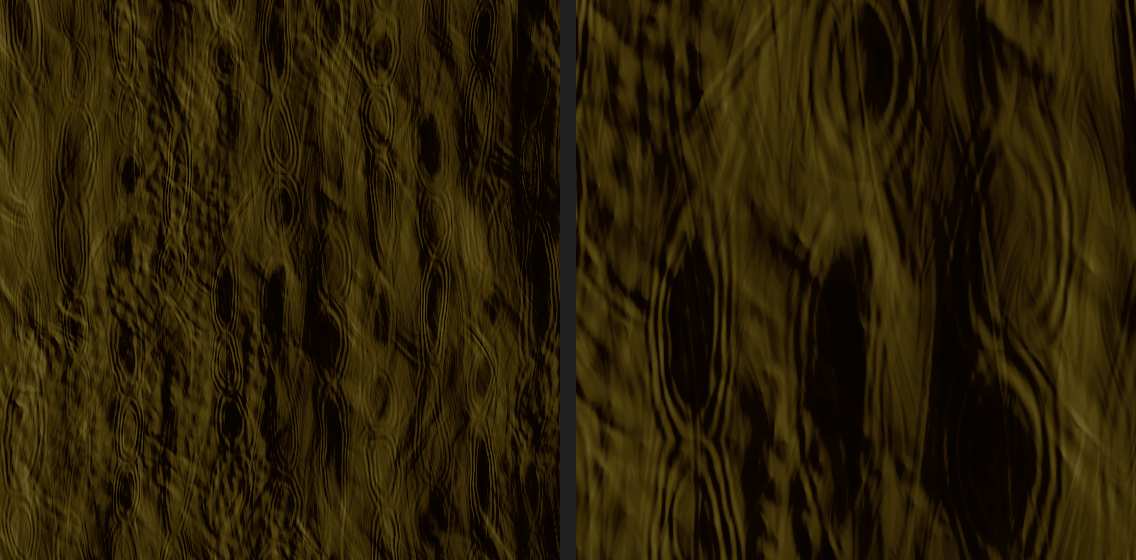
Left: the whole. Right: its middle third, enlarged.
A WebGL 2 fragment shader for this texture:

```glsl
#version 300 es
precision highp float;
// Dark olive bark: columns of chained, lens-shaped knots with fine rims.
// A height field of layered sines and cellular noise is lit from one side,
// then its tone is looked up in a brown to olive colour ramp.

uniform vec2 u_resolution;
out vec4 fragColor;

const float COLUMNS = 11.0;
const vec2 LIGHT = vec2(0.88, 0.47);
const float SLOPE_STEP = 0.0014;

float hash(vec2 p) {
    return fract(sin(dot(p, vec2(127.1, 311.7))) * 43758.5);
}

vec2 hash2(vec2 p) {
    return vec2(hash(p), hash(p + 57.3));
}

// Distance to scattered points, blended so that no hard creases appear
float cellular(vec2 p) {
    vec2 cell = floor(p), local = fract(p);
    float sum = 0.0;
    for (int y = -1; y <= 1; y++) {
        for (int x = -1; x <= 1; x++) {
            vec2 offset = vec2(x, y);
            vec2 toPoint = offset + hash2(cell + offset) - local;
            sum += exp(-9.0 * length(toPoint));
        }
    }
    return -log(sum) / 9.0;
}

// Sines that bend each other, about -1 to 1; ridges run along y
float layeredSines(vec2 p) {
    const mat2 turn = mat2(0.92, 0.39, -0.39, 0.92);
    float sum = 0.0, amplitude = 0.5;
    for (int i = 0; i < 4; i++) {
        p += 0.8 * sin(p.yx * 1.3 + float(i) * 2.1);
        sum += amplitude * sin(p.x + 1.1 * sin(p.y));
        p = (i % 2 == 0 ? turn * p : p * turn) * 1.7 + 3.7;
        amplitude *= 0.6;
    }
    return sum;
}

// Knot coordinates: x across the column, y lens distance (1 at the rim),
// z column number, w random value of the knot
vec4 knotSpace(vec2 p) {
    float x = p.x * COLUMNS + 0.07 * sin(p.y * 13.0 + p.x * 5.0)
            + 0.07 * layeredSines(p * vec2(7.0, 8.0));
    float column = floor(x);
    float across = fract(x) - 0.5;
    float seed = hash(vec2(column, 4.0));
    float y = p.y * (5.0 + 2.5 * seed) + seed * 9.0
            + 0.22 * sin(p.y * 11.0 + column * 2.3);
    float along = fract(y) - 0.5;
    float halfWidth = 0.26 + 0.06 * sin(p.y * 9.0 + column * 1.7);
    float lens = length(vec2(across / halfWidth, along * 2.0));
    lens += 0.14 * layeredSines(p * vec2(38.0, 14.0));
    return vec4(across, lens, column, hash(vec2(column, floor(y))));
}

// Fine concentric rims around each lens
float knotRims(vec2 p, vec4 knot) {
    float band = smoothstep(0.4, 0.75, knot.y) * (1.0 - smoothstep(1.15, 1.6, knot.y));
    float inside = 1.0 - smoothstep(0.38, 0.5, abs(knot.x));
    float strength = 0.65 + 0.35 * sin(p.y * 8.0 + knot.z * 2.9);
    return sin(knot.y * 21.0) * band * inside * strength;
}

float barkHeight(vec2 p) {
    float fibre = layeredSines(p * vec2(58.0, 9.0));
    float grain = layeredSines(p * vec2(120.0, 34.0) + 9.0);
    float bend = 0.3 * layeredSines(p * vec2(16.0, 11.0));
    float lumps = cellular(p * vec2(11.0, 6.0) + bend);
    float crumbs = cellular(p * vec2(52.0, 36.0) + bend * 2.0);
    float crumbly = smoothstep(-0.2, 0.5, layeredSines(p * vec2(8.0, 6.0) + 5.0));
    return 0.0038 * fibre + 0.0013 * grain - 0.05 * lumps - 0.016 * crumbly * crumbs
         + 0.0015 * knotRims(p, knotSpace(p));
}

// Colour ramp, from deep shade to lit edges
vec3 barkColor(float tone) {
    vec3 color = mix(vec3(0.025, 0.01, 0.0), vec3(0.05, 0.02, 0.0), smoothstep(-2.2, -0.95, tone));
    color = mix(color, vec3(0.14, 0.09, 0.01), smoothstep(-0.95, -0.3, tone));
    color = mix(color, vec3(0.20, 0.15, 0.02), smoothstep(-0.3, 0.2, tone));
    color = mix(color, vec3(0.25, 0.19, 0.03), smoothstep(0.2, 0.8, tone));
    color = mix(color, vec3(0.31, 0.25, 0.06), smoothstep(0.8, 1.45, tone));
    return mix(color, vec3(0.39, 0.33, 0.13), smoothstep(1.45, 2.2, tone));
}

void main() {
    vec2 p = gl_FragCoord.xy / u_resolution;

    // Light on the relief, with the steepest slopes softened
    float slope = (barkHeight(p) - barkHeight(p + LIGHT * SLOPE_STEP)) / SLOPE_STEP;
    float tone = 0.2 + 1.45 * slope / (1.0 + 0.3 * abs(slope));

    // Broad patches, upright streaks and a darker right side
    tone += 0.6 * layeredSines(p * vec2(9.0, 5.0) + 2.0);
    tone += 0.35 * layeredSines(p * vec2(30.0, 2.0));
    tone += 0.4 - 0.8 * p.x;

    // Hollow knots and the shaded gutter left of each column
    vec4 knot = knotSpace(p);
    float hollow = 1.0 - smoothstep(0.4, 0.8, knot.y);
    tone -= 1.4 * hollow * smoothstep(0.3, 0.8, knot.w);
    float gutter = exp(-pow((knot.x + 0.28) / 0.11, 2.0));
    float gutterDepth = hash(vec2(knot.z, 8.0)) * (0.6 + 0.4 * sin(p.y * 7.0 + knot.z * 4.0));
    tone -= 1.6 * gutter * gutterDepth;

    fragColor = vec4(barkColor(tone), 1.0);
}
```
